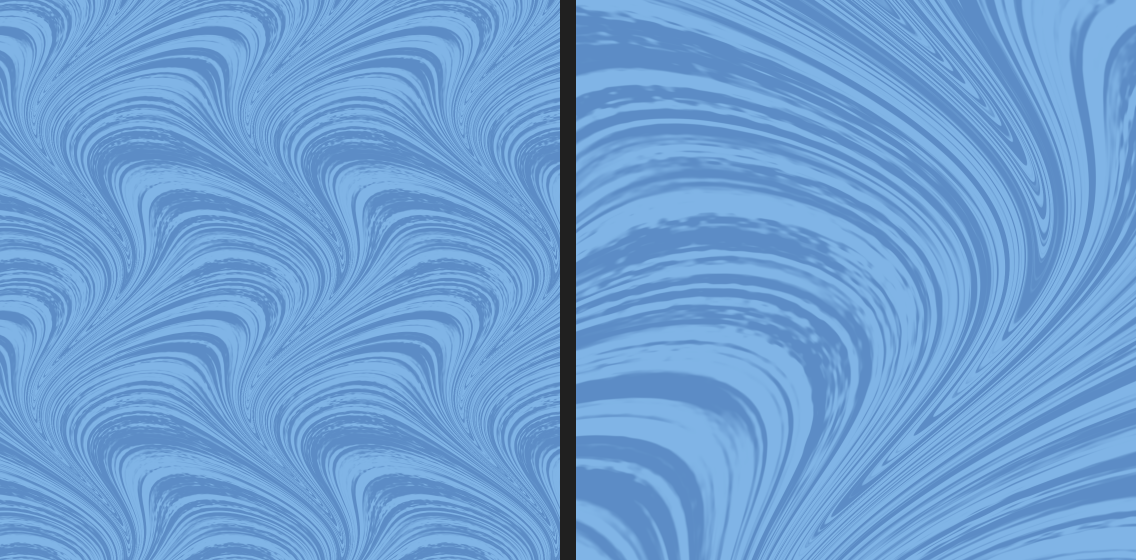
Left, the full canvas; right, a detail of the centre.
Reproduce this pattern procedurally as a Shadertoy shader.

```glsl
#define REPEAT vec2(0.3815, 0.508)  // size of one repeat
#define ANCHOR vec2(0.527, 0.527)   // a rightmost bend of a spine
#define SWAY 0.085                  // sideways swing of the spines
#define ARCH 0.095                  // height of the arches
#define PINCH 0.004                 // softness where strands meet
#define STRANDS 104.0               // strands per vertical repeat
#define EDGE 0.13                   // softness of strand edges
#define DARK vec3(0.36, 0.55, 0.775)
#define LIGHT vec3(0.50, 0.705, 0.90)
#define SAMPLES 3

const float PI = 3.14159265;

float hash(vec2 p) {
    vec3 q = fract(vec3(p.xyx) * 0.1031);
    q += dot(q, q.yzx + 33.33);
    return fract((q.x + q.y) * q.z);
}

// Value noise that tiles after the given number of cells, centred on zero
float tiledNoise(vec2 uv, vec2 cells) {
    vec2 p = uv * cells;
    vec2 i = floor(p);
    vec2 f = p - i;
    f = f * f * (3.0 - 2.0 * f);
    vec2 a = mod(i, cells);
    vec2 b = mod(i + 1.0, cells);
    float low = mix(hash(a), hash(vec2(b.x, a.y)), f.x);
    float high = mix(hash(vec2(a.x, b.y)), hash(b), f.x);
    return mix(low, high, f.y) - 0.5;
}

// x runs across the arches from spine to spine, y counts the strands
vec2 flowCoords(vec2 p) {
    float bend = cos(2.0 * PI * (p.y - ANCHOR.y) / REPEAT.y);
    float across = (p.x - ANCHOR.x - SWAY * (bend - 0.0)) / REPEAT.x;
    float s = sin(PI * across);
    float arch = 0.5 * ARCH * log(s * s + PINCH);
    return vec2(across, (p.y - arch) / REPEAT.y);
}

float strandTone(vec2 p) {
    vec2 flow = flowCoords(p);
    flow.y += 0.012 * tiledNoise(flow, vec2(3.0, 9.0));

    // Broad bands, then strands, then hairlines
    float tone = 0.06 * cos(8.0 * PI * (flow.y - 1.38));
    tone += 0.26 * tiledNoise(flow, vec2(2.0, 22.0));
    tone += 0.62 * tiledNoise(flow, vec2(2.0, STRANDS));
    tone += 0.42 * tiledNoise(flow, vec2(4.0, 2.0 * STRANDS));

    // Dry, broken edges in patches
    float patches = smoothstep(-0.1, 0.35, tiledNoise(flow, vec2(5.0, 30.0)));
    tone += (0.08 + 0.3 * patches) * tiledNoise(flow, vec2(64.0, 3.0 * STRANDS));
    return smoothstep(-EDGE, EDGE, tone);
}

void mainImage(out vec4 fragColor, in vec2 fragCoord) {
    float tone = 0.0;
    for (int j = 0; j < SAMPLES; j++) {
        for (int i = 0; i < SAMPLES; i++) {
            vec2 offset = (vec2(i, j) + 0.5) / float(SAMPLES) - 0.5;
            tone += strandTone((fragCoord + offset) / iResolution.y);
        }
    }
    tone /= float(SAMPLES * SAMPLES);
    fragColor = vec4(mix(DARK, LIGHT, tone), 1.0);
}
```
